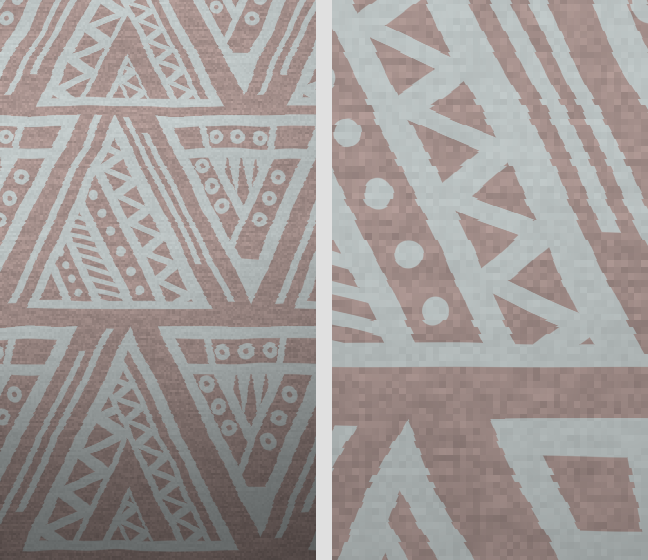
Left: the whole. Right: its middle third, enlarged.
Give the GLSL for this pattern, as a Shadertoy shader.

```glsl
#define VIEW_HEIGHT 7.68
#define COLUMN_PITCH 3.68
#define ROW_PITCH 2.9
#define ROW_GROWTH 1.11
#define FIRST_ROW 1.58
#define SPREAD 0.022
#define THREADS 250.0
#define JAG 0.022
#define WOBBLE 0.045
#define PALE vec3(0.745, 0.775, 0.775)
#define ROSE vec3(0.655, 0.572, 0.555)

float hash(vec2 p) {
    vec3 q = fract(vec3(p.xyx) * 0.1031);
    q += dot(q, q.yzx + 33.33);
    return fract((q.x + q.y) * q.z);
}

float noise(vec2 p) {
    vec2 i = floor(p), f = fract(p);
    f = f * f * (3.0 - 2.0 * f);
    return mix(mix(hash(i), hash(i + vec2(1, 0)), f.x),
               mix(hash(i + vec2(0, 1)), hash(i + vec2(1, 1)), f.x), f.y);
}

float band(float x, float lo, float hi) { return max(lo - x, x - hi); }

float wrapAround(float x, float centre) {
    return mod(x - centre + 0.5 * COLUMN_PITCH, COLUMN_PITCH) - 0.5 * COLUMN_PITCH + centre;
}

// Distance to the nearest of a row of points along a slanted strip
float dotRow(float depth, float y, float lean, float pitch) {
    float k = (fract(y / pitch) - 0.5) * pitch;
    return length(vec2(depth + lean * k, k));
}

float ring(float d) { return max(d - 0.105, 0.035 - d); }

// Strip of small triangles on both sides of a zigzag
float zigzag(float depth, float y, float lo, float hi, float pitch) {
    float across = (depth - lo) / (hi - lo);
    float fold = abs(2.0 * fract(y / pitch) - 1.0);
    return max(band(depth, lo, hi), (0.3 - abs(across - fold)) * (hi - lo) * 0.6);
}

// Upright triangle with dots and a ladder, stripes at its sides
float dottedTriangle(float x, float y) {
    float a = 0.5 * y - x + 1.57;    // depth from the right side
    float b = 0.45 * y + x - 1.55;   // depth from the left side
    float body = max(max(-a, -b), y - 2.67);
    float holes = zigzag(a, y, 0.2, 0.55, 0.38);
    holes = min(holes, max(band(a, 0.7, 1.02), 0.065 - dotRow(a - 0.86, y - 0.99, -0.5, 0.26)));
    float rungs = (abs(fract((y + 0.3 * a) / 0.15) - 0.5) - 0.27) * 0.15;
    holes = min(holes, max(band(a, 1.17, 1.45), rungs));
    holes = min(holes, max(band(a, 1.58, 1.86), 0.052 - dotRow(a - 1.72, y - 2.02, -0.5, 0.17)));
    holes = min(holes, 1.98 - a);
    holes = max(holes, max(0.14 - b, y - 2.56));
    float stripes = max(abs(a + 0.14) - 0.045, band(y, 0.03, 2.07));
    stripes = min(stripes, max(abs(a + 0.31) - 0.045, band(y, 0.27, 2.57)));
    stripes = min(stripes, max(abs(b + 0.22) - 0.055, band(y, 0.0, 2.6)));
    return min(max(body, -holes), stripes);
}

// Upright triangle with nested chevrons and cut triangles
float chevronTriangle(float x, float y) {
    float a = 0.5 * y - x + 1.78;
    float b = 0.5 * y + x - 1.78;
    float body = max(max(-a, -b), y - 2.77);
    float holes = band(a, 0.16, 0.28);
    holes = min(holes, max(zigzag(a, y, 0.36, 0.64, 0.3), 0.2 - b));
    holes = min(holes, max(band(a, 0.74, 1.02), 0.68 - b));
    holes = min(holes, max(zigzag(a, y, 1.06, 1.32, 0.3), 1.06 - b));
    holes = min(holes, max(zigzag(b, y, 0.17, 0.6, 0.46), 0.72 - a));
    holes = min(holes, max(band(b, 0.68, 0.98), 1.0 - a));
    holes = min(holes, max(1.38 - a, 1.08 - b));
    holes = max(holes, max(0.15 - b, y - 2.65));
    float stripes = max(abs(b + 0.26) - 0.05, band(y, 0.03, 2.32));
    stripes = min(stripes, max(abs(b + 0.47) - 0.045, band(y, 0.33, 2.62)));
    return min(max(body, -holes), stripes);
}

// Hanging triangle with rings and teeth
float ringTriangle(float x, float y) {
    float l = x - 2.15 - 0.5 * y;
    float r = 4.75 - 0.5 * y - x;
    float body = max(max(-l, -r), -y);
    float u = x - 3.35;
    float top = max(band(y, 0.16, 0.48), max(0.17 - l, 0.2 - r));
    top = max(top, 0.05 - abs(abs(u) - 0.55 + 0.2 * y));
    float left = max(band(l, 0.17, 0.45), max(band(y, 0.62, 1.85), 0.68 - r));
    float right = max(band(r, 0.2, 0.58), max(band(y, 0.62, 2.0), 0.17 - l));
    float teeth = 0.09 * (1.0 - (y - 0.62) / 0.55) - abs(fract(x / 0.2) - 0.5) * 0.2;
    float middle = max(max(0.6 - l, 0.72 - r), max(0.62 - y, teeth));
    float holes = min(min(top, middle), min(left, right));
    float slot = clamp(round(u / 0.315), -1.0, 1.0);
    float rings = ring(length(vec2(u - slot * 0.315, y - 0.32)));
    rings = min(rings, max(ring(dotRow(l - 0.3, y - 0.605, 0.5, 0.27)), band(y, 0.6, 1.415)));
    rings = min(rings, max(ring(dotRow(r - 0.4, y - 0.72, 0.5, 0.3)), band(y, 0.72, 1.62)));
    return min(max(body, -holes), rings);
}

void mainImage(out vec4 fragColor, in vec2 fragCoord) {
    vec2 uv = fragCoord / iResolution.xy;
    float pixel = VIEW_HEIGHT / iResolution.y;
    vec2 p = vec2(fragCoord.x, iResolution.y - fragCoord.y) * pixel;
    vec2 thread = floor(p / VIEW_HEIGHT * THREADS);

    // Hand-drawn wobble and stepped thread edges
    vec2 q = p + WOBBLE * (vec2(noise(p * 2.5), noise(p * 2.5 + 40.0)) - 0.5);
    q.x += JAG * (hash(vec2(thread.y, 7.0)) - 0.5);

    // Rows and columns grow toward the bottom
    float m = log(1.0 + (q.y - FIRST_ROW) * (ROW_GROWTH - 1.0) / ROW_PITCH) / log(ROW_GROWTH);
    float y = fract(m) * ROW_PITCH;
    float x = (q.x - 1.8) / (1.0 + SPREAD * (q.y - 4.2)) + 1.8;

    float upX = wrapAround(x, 1.63);
    float up = mod(floor(m), 2.0) < 0.5 ? dottedTriangle(upX, y) : chevronTriangle(upX, y);
    float d = min(up, ringTriangle(wrapAround(x, 3.45), y));
    float pale = smoothstep(0.75, -0.75, d / pixel);

    // Woven grain, folds and falling light
    float grain = hash(thread) - 0.5;
    float streak = noise(vec2(p.x * 5.0, thread.y)) - 0.5;
    vec3 color = mix(ROSE * (1.0 + 0.12 * grain + 0.1 * streak),
                     PALE * (1.0 + 0.05 * grain + 0.04 * streak), pale);
    float light = mix(0.53, 1.0, smoothstep(-0.05, 0.62, uv.y));
    light *= 1.0 - 0.12 * smoothstep(0.5, 1.1, uv.x) * (1.0 - 0.5 * uv.y);
    light *= 1.0 + 0.06 * (noise(p * vec2(0.6, 1.3)) - 0.5);
    fragColor = vec4(color * light, 1.0);
}
```
